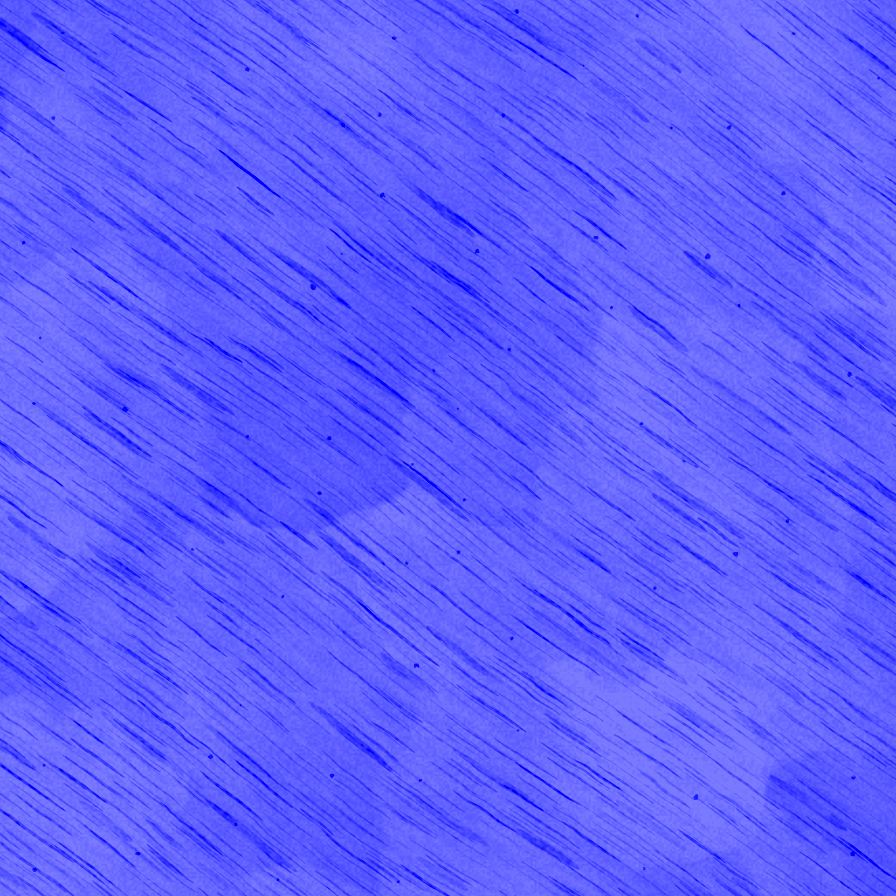
Give the GLSL for this texture, as a Shadertoy shader.

```glsl
// Blue sheet of slanted pen-like streaks over softly clouded, overlapping patches.
// Streaks are tapered capsules scattered in rows of a rotated grid; the patches are
// warped Voronoi cells, finished with fine grain and small ink specks.
#define SLANT 0.63
#define BASE_TONE 0.393
#define PATCH_SCALE 4.6
#define PATCH_DEPTH 0.08
#define CLOUD_DEPTH 0.14
#define GRAIN_DEPTH 0.085
#define HAIR_DEPTH 0.15
#define STROKE_DEPTH 0.23
#define BOLD_DEPTH 0.32
#define BUNDLE_DEPTH 0.20
#define SPECK_DEPTH 0.33
#define SPECK_GRID 10.0

vec3 hash3(vec2 p, float seed) {
    vec3 q = fract(vec3(p.xyx + seed * 7.31) * vec3(0.1031, 0.1030, 0.0973));
    q += dot(q, q.yxz + 33.33);
    return fract((q.xxy + q.yzz) * q.zyx);
}

float noise(vec2 p) {
    vec2 i = floor(p), f = fract(p);
    f = f * f * (3.0 - 2.0 * f);
    float low = mix(hash3(i, 1.0).x, hash3(i + vec2(1, 0), 1.0).x, f.x);
    float high = mix(hash3(i + vec2(0, 1), 1.0).x, hash3(i + vec2(1, 1), 1.0).x, f.x);
    return mix(low, high, f.y);
}

float fbm(vec2 p) {
    float sum = 0.0, amp = 0.5;
    for (int i = 0; i < 4; i++) {
        sum += amp * noise(p);
        p = p * 2.03 + 17.7;
        amp *= 0.5;
    }
    return sum / 0.9375;
}

// One tapered streak per cell; p.x runs along the strokes.
float streaks(vec2 p, vec2 cell, float width, float presence, float seed) {
    float row = floor(p.y / cell.y);
    p.x += hash3(vec2(row, 3.0), seed).x * cell.x * 5.0;
    vec2 id = vec2(floor(p.x / cell.x), row);
    vec3 rnd = hash3(id, seed), look = hash3(id, seed + 5.0);
    vec2 q = p - (id + 0.5) * cell;
    float halfLength = cell.x * mix(0.2, 0.49, rnd.x);
    q.x -= (rnd.z - 0.5) * (cell.x - 2.0 * halfLength);
    q.y -= (rnd.y - 0.5) * max(cell.y - 3.0 * width, 0.0) + q.x * (look.x - 0.5) * 0.04;
    float along = clamp(abs(q.x) / halfLength, 0.0, 1.0);
    float radius = width * mix(0.65, 1.0, look.y) * sqrt(1.0 - along * along);
    float aa = 0.6 / iResolution.y;
    float ink = 1.0 - smoothstep(-aa, aa, abs(q.y) - radius);
    ink *= 1.0 - smoothstep(0.92, 1.0, along);
    return ink * step(look.z, presence) * mix(0.4, 1.0, rnd.z);
}

// Voronoi tones blended narrowly, each cell shaded across its own direction.
float patches(vec2 p) {
    vec2 base = floor(p);
    float tone = 0.0, total = 0.0;
    for (int y = -1; y <= 1; y++)
    for (int x = -1; x <= 1; x++) {
        vec2 id = base + vec2(x, y);
        vec3 rnd = hash3(id, 9.0);
        vec2 offset = p - id - 0.15 - 0.7 * rnd.xy;
        float angle = 6.2832 * rnd.x;
        float weight = exp(-65.0 * length(offset));
        float shade = rnd.z - 0.5 + 0.5 * dot(offset, vec2(cos(angle), sin(angle)));
        tone += weight * shade;
        total += weight;
    }
    return tone / max(total, 1e-36);
}

float specks(vec2 p) {
    vec2 id = floor(p * SPECK_GRID);
    vec3 rnd = hash3(id, 21.0);
    vec2 q = p - (id + 0.1 + 0.8 * rnd.xy) / SPECK_GRID;
    float radius = mix(0.001, 0.0028, rnd.z) * mix(0.5, 1.5, noise(p * 400.0));
    float aa = 0.7 / iResolution.y;
    float ink = 1.0 - smoothstep(-aa, aa, length(q) - radius);
    return ink * step(hash3(id, 22.0).x, 0.65);
}

void mainImage(out vec4 fragColor, in vec2 fragCoord) {
    vec2 uv = fragCoord / iResolution.y;

    // Stroke space: x along the slant, y across it, gently bent.
    float c = cos(SLANT), s = sin(SLANT);
    vec2 p = vec2(c * uv.x - s * uv.y, s * uv.x + c * uv.y);
    p.y += 0.016 * (noise(p * 3.5 + 4.0) - 0.5) + 0.0022 * noise(p * vec2(45.0, 30.0));

    // Paper: patches, clouds drawn out along the strokes, and grain.
    vec2 warp = vec2(noise(uv * 9.0), noise(uv * 9.0 + 31.0)) - 0.5;
    warp += 0.25 * vec2(noise(uv * 45.0), noise(uv * 45.0 + 13.0)) - 0.125;
    float tone = BASE_TONE + PATCH_DEPTH * patches(uv * PATCH_SCALE + 0.45 * warp);
    tone += CLOUD_DEPTH * (fbm(p * vec2(4.0, 7.0) + 8.0) - 0.5);
    tone += 0.06 * (noise(p * vec2(22.0, 170.0)) - 0.5);
    tone += GRAIN_DEPTH * (noise(uv * 430.0) - 0.5);

    // Ink: hairlines, strokes, bold dashes and scratchy bundles.
    float rough = mix(0.5, 1.25, noise(p * vec2(220.0, 450.0)));
    float ink = HAIR_DEPTH * streaks(p, vec2(0.19, 0.0098), 0.0012, 0.95, 31.0);
    ink += STROKE_DEPTH * streaks(p, vec2(0.105, 0.0130), 0.0016, 0.72, 47.0);
    ink += BOLD_DEPTH * streaks(p, vec2(0.13, 0.032), 0.0020, 0.45, 59.0);
    float scratch = mix(0.1, 1.4, noise(p * vec2(28.0, 330.0)));
    ink += BUNDLE_DEPTH * scratch * streaks(p, vec2(0.15, 0.030), 0.0055, 0.42, 73.0);
    tone -= ink * rough + SPECK_DEPTH * specks(uv);

    fragColor = vec4(vec2(clamp(tone, 0.0, 0.48)), 1.0, 1.0);
}
```
